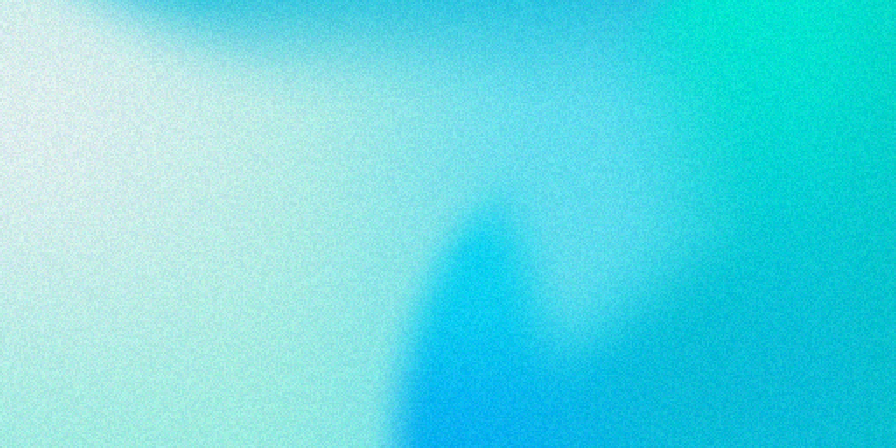
This background is drawn by a Shadertoy shader. Its source:

```glsl
// A soft, grainy gradient: a pale mint field on the left, a blue haze along the top,
// and a teal-to-blue field on the right that curls round an aqua lobe into a petal.
// Each region is a smooth mask around a curved edge; hashed grain covers everything.

const vec3 PALE  = vec3(0.86, 0.93, 0.93);
const vec3 MINT  = vec3(0.56, 0.92, 0.87);
const vec3 AQUA  = vec3(0.33, 0.86, 0.93);
const vec3 HAZE  = vec3(0.11, 0.75, 0.87);
const vec3 AZURE = vec3(0.03, 0.70, 0.94);
const vec3 CYAN  = vec3(0.05, 0.82, 0.94);
const vec3 TEAL  = vec3(0.04, 0.74, 0.85);
const vec3 GREEN = vec3(0.01, 0.90, 0.82);
const vec3 SHADE = vec3(0.02, 0.77, 0.76);

// Sine-free hash giving three values in 0..1
vec3 hash32(vec2 cell) {
    vec3 h = fract(cell.xyx * vec3(0.1031, 0.1030, 0.0973));
    h += dot(h, h.yxz + 33.33);
    return fract((h.xxy + h.yzz) * h.zyx);
}

// Soft step centred on zero
float softEdge(float distance, float halfWidth) {
    return smoothstep(-halfWidth, halfWidth, distance);
}

// Elliptical Gaussian glow
float glow(vec2 p, vec2 centre, vec2 radius) {
    vec2 d = (p - centre) / radius;
    return exp(-dot(d, d));
}

// Pale glow on mint, fading to aqua on the right
vec3 lightField(vec2 p) {
    vec3 col = mix(MINT, AQUA, smoothstep(0.5, 1.25, p.x));
    return mix(col, PALE, glow(p, vec2(0.0, 0.74), vec2(0.8, 0.62)));
}

// Haze hanging from the top, cut off by the pale glow's slanted shoulder
float hazeMask(vec2 p) {
    float depth = 1.0 - p.y;
    float shoulder = softEdge(p.x - 0.25 - 1.3 * depth, 0.22);
    return shoulder * (1.0 - smoothstep(-0.12, 0.27, depth));
}

// Azure below, green above, shaded towards the right side
vec3 deepField(vec2 p) {
    vec3 blue = mix(AZURE, CYAN, smoothstep(0.0, 0.4, p.y));
    vec3 teal = mix(TEAL, GREEN, smoothstep(0.1, 1.05, p.y));
    vec3 col = mix(blue, teal, smoothstep(1.05, 1.6, p.x));
    return mix(col, SHADE, 0.5 * smoothstep(1.75, 2.1, p.x));
}

// Union of the right field and the petal, sharing one curved left edge
float deepMask(vec2 p) {
    float below = max(0.5 - p.y, 0.0);
    float above = max(p.y - 0.5, 0.0);
    float lobeEdge = 1.54 - 1.96 * pow(below, 1.5) - 0.56 * above * above;
    float right = softEdge(p.x - lobeEdge, 0.21);

    float petalLeft = softEdge(p.x - 0.885 - 0.6 * p.y * p.y, 0.075);
    float petalRight = 1.0 - softEdge(p.x - 1.15 - 0.3 * below, 0.1);
    float petalTip = 1.0 - smoothstep(0.42, 0.66, p.y);
    float petal = petalRight * petalTip;

    return petalLeft * (1.0 - (1.0 - right) * (1.0 - petal));
}

void mainImage(out vec4 fragColor, in vec2 fragCoord) {
    // Canvas spans 0..2 by 0..1
    vec2 p = fragCoord / iResolution.xy * vec2(2.0, 1.0);

    vec3 col = lightField(p);
    col = mix(col, HAZE, hazeMask(p));
    col = mix(col, deepField(p), deepMask(p));

    // Fine grain, partly tinted
    vec3 noise = hash32(floor(p * 256.0)) - 0.5;
    col += 0.11 * mix(noise.xxx, noise, 0.7);

    fragColor = vec4(clamp(col, 0.0, 1.0), 1.0);
}
```
